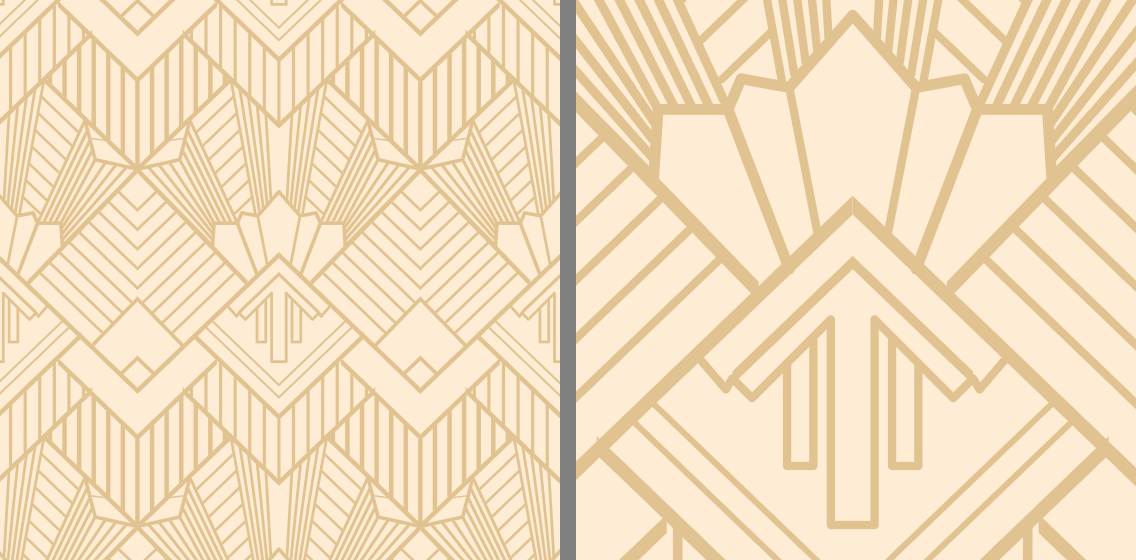
Left, the full canvas; right, a detail of the centre.
Give the GLSL for this pattern, as a WebGL 1 fragment shader.

```glsl
precision highp float;
uniform vec2 u_resolution;

const float UNITS = 768.0;            // design units per canvas height
const float HALF_WIDTH = 194.0;       // mirror axis to mirror axis
const float PERIOD = 490.0;           // vertical repeat
const float AXIS_X = 188.5;
const float SLOPE = 0.96;             // pitch of the diagonals
const float BOLD = 3.1;               // half line widths
const float MEDIUM = 2.5;
const float FINE = 1.9;
const float HAIR = 1.4;
const float PLEAT_STEP = 20.0;
const float CHEVRON_STEP = 26.8;
const float FEATHER_STEP = 27.0;
const vec3 CREAM = vec3(1.0, 0.925, 0.835);
const vec3 GOLD = vec3(0.88, 0.765, 0.565);

// Signed distance to a diagonal that climbs away from the axis.
float climb(vec2 p, float apex) {
  return (p.y - apex + SLOPE * p.x) / sqrt(1.0 + SLOPE * SLOPE);
}

// Signed distance to a diagonal that falls away from the axis.
float fall(vec2 p, float apex, float slope) {
  return (p.y - apex - slope * p.x) / sqrt(1.0 + slope * slope);
}

// Diagonal stroke, cut off at a distance from the axis.
float stroke(float d, float halfWidth, float x, float reach) {
  return max(abs(d) - halfWidth, x - reach);
}

float segment(vec2 p, vec2 a, vec2 b, float halfWidth) {
  vec2 ab = b - a;
  float t = clamp(dot(p - a, ab) / dot(ab, ab), 0.0, 1.0);
  return length(p - a - ab * t) - halfWidth;
}

float stripes(float v, float period) {
  return abs(mod(v + 0.5 * period, period) - 0.5 * period);
}

// Horizontal offset from the line through a and b.
float sideOf(vec2 p, vec2 a, vec2 b) {
  return p.x - mix(a.x, b.x, (p.y - a.y) / (b.y - a.y));
}

// Main diagonals; p is measured from one axis, q from the other.
float lattice(vec2 p, vec2 q) {
  float d = stroke(climb(p, 536.0), BOLD, p.x, HALF_WIDTH);
  d = min(d, stroke(climb(p, 600.0), BOLD, p.x, 109.0));
  d = min(d, stroke(climb(q, 572.0), BOLD, q.x, 117.0));
  d = min(d, stroke(climb(q, 662.0), BOLD, q.x, 132.0));
  d = min(d, stroke(climb(p, 722.0), BOLD, p.x, 128.0));
  d = min(d, stroke(climb(p, 232.0), BOLD, p.x, 128.0));
  d = min(d, stroke(climb(q, 172.0), BOLD, q.x, 66.0));
  d = min(d, stroke(fall(p, 233.0, 1.035), BOLD, p.x, 151.0));
  d = min(d, stroke(fall(p, 410.0, 1.03), MEDIUM, p.x, 63.0));
  return min(d, stroke(fall(p, 491.0, SLOPE), MEDIUM, p.x, 23.0));
}

// Vertical pleats and nested chevrons.
float hatching(vec2 p, vec2 q) {
  float wide = max(stripes(p.x, PLEAT_STEP) - BOLD, max(-climb(p, 600.0), -climb(q, 662.0)));
  float narrow = max(stripes(q.x, PLEAT_STEP) - 2.2, max(-climb(p, 600.0), -climb(q, 572.0)));
  narrow = max(narrow, climb(q, 662.0));
  float v = p.y + SLOPE * p.x;
  float chevrons = stripes(v - 288.0, CHEVRON_STEP) * 0.72 - FINE;
  chevrons = max(chevrons, max(280.0 - v, v - 510.0));
  chevrons = max(chevrons, max(-fall(p, 233.0, 1.035), fall(p, 410.0, 1.03)));
  return min(min(wide, narrow), chevrons);
}

// Roof with hanging bars and a double thin V below.
float pendant(vec2 p, vec2 q) {
  float d = stroke(fall(q, 376.0, SLOPE), 2.2, q.x, 55.0);
  d = min(d, segment(q, vec2(70.0, 420.0), vec2(58.0, 434.0), FINE));
  d = min(d, segment(q, vec2(58.0, 434.0), vec2(55.0, 429.0), FINE));
  d = min(d, segment(q, vec2(55.0, 429.0), vec2(46.0, 438.0), FINE));
  d = min(d, segment(q, vec2(46.0, 438.0), vec2(10.0, 402.0), FINE));
  d = min(d, segment(q, vec2(30.0, 422.0), vec2(30.0, 469.0), FINE));
  d = min(d, segment(q, vec2(30.0, 469.0), vec2(18.0, 469.0), FINE));
  d = min(d, segment(q, vec2(18.0, 469.0), vec2(18.0, 410.0), FINE));
  d = min(d, segment(q, vec2(10.0, 402.0), vec2(10.0, 496.0), FINE));
  d = min(d, segment(q, vec2(10.0, 496.0), vec2(0.0, 496.0), FINE));
  float thin = min(abs(climb(q, 545.0)), abs(climb(q, 528.0))) - HAIR;
  return min(d, max(thin, -climb(p, 536.0)));
}

// Crown, wing tips, rays and feathered panel.
float fan(vec2 p, vec2 q) {
  vec2 hub = vec2(0.0, 232.0), elbow = vec2(58.0, 219.0), tip = vec2(72.0, 165.0);
  vec2 cornerLow = vec2(103.0, 337.0), corner = vec2(105.0, 306.0), notch = vec2(137.0, 306.0);
  vec2 tooth = vec2(143.0, 292.0), shoulder = vec2(165.0, 296.0), peak = vec2(HALF_WIDTH, 263.0);
  vec2 crest = vec2(128.0, 109.0), panelFoot = vec2(162.0, 294.0);
  float d = min(segment(p, hub, elbow, MEDIUM), segment(p, elbow, tip, MEDIUM));
  d = min(d, segment(p, vec2(63.0, 190.0), vec2(33.0, 194.0), 1.0));
  d = min(d, segment(p, vec2(33.0, 194.0), vec2(20.0, 216.0), 1.0));
  d = min(d, min(segment(p, cornerLow, corner, MEDIUM), segment(p, corner, notch, MEDIUM)));
  d = min(d, min(segment(p, notch, tooth, MEDIUM), segment(p, tooth, shoulder, MEDIUM)));
  d = min(d, segment(p, shoulder, peak, MEDIUM));
  d = min(d, segment(p, notch, vec2(165.0, 379.0), MEDIUM));
  d = min(d, segment(p, shoulder, vec2(178.0, 363.0), FINE));
  for (int i = 0; i < 5; i++) {
    float t = float(i) / 4.0;
    d = min(d, segment(p, mix(tip, elbow, t), mix(notch, corner, t), 2.1));
    d = min(d, segment(p, mix(elbow, hub, t), mix(corner, cornerLow, t), 2.1));
    float top = mix(66.0, 18.0, t), foot = mix(32.0, 11.0, t);
    d = min(d, segment(q, vec2(top, 172.0 - SLOPE * top), vec2(foot, 263.0 + foot), FINE));
  }
  float feathers = stripes(p.y + SLOPE * p.x - 232.0, FEATHER_STEP) * 0.72 - 1.8;
  feathers = max(feathers, max(-sideOf(p, tip, notch), sideOf(p, crest, panelFoot)));
  return min(d, max(feathers, p.y - 294.0));
}

void main() {
  vec2 c = vec2(gl_FragCoord.x, u_resolution.y - gl_FragCoord.y) * UNITS / u_resolution.y;
  // Mirror across, then wrap down along the zigzag that tops each tile.
  float x = abs(mod(c.x - AXIS_X + HALF_WIDTH, 2.0 * HALF_WIDTH) - HALF_WIDTH);
  float zigzag = max(232.0 - SLOPE * x, 172.0 - SLOPE * (HALF_WIDTH - x));
  vec2 p = vec2(x, mod(c.y - zigzag, PERIOD) + zigzag);
  vec2 q = vec2(HALF_WIDTH - p.x, p.y);
  float d = min(min(lattice(p, q), hatching(p, q)), min(pendant(p, q), fan(p, q)));
  float ink = clamp(0.5 - d * u_resolution.y / UNITS, 0.0, 1.0);
  gl_FragColor = vec4(mix(CREAM, GOLD, ink), 1.0);
}
```
